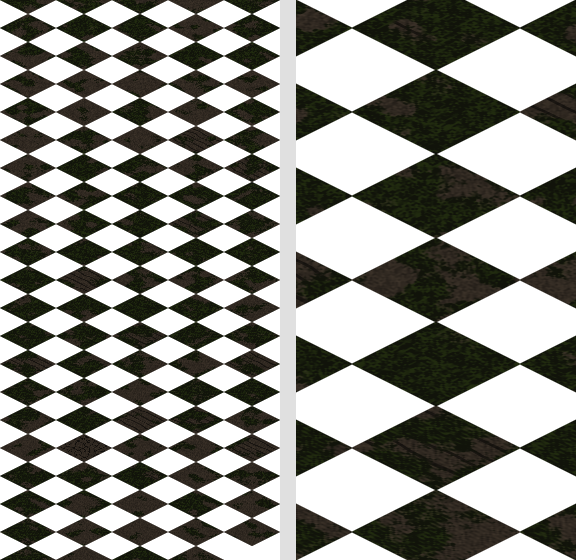
Left: the whole. Right: its middle third, enlarged.
Reproduce this pattern procedurally as a WebGL 1 fragment shader.

```glsl
precision highp float;
// Grid of isometric ground diamonds, brown soil with patchy grass, on white.

uniform vec2 u_resolution;

float hash(vec2 p) {
  return fract(sin(dot(p, vec2(127.1, 311.7))) * 43758.5453);
}

float noise(vec2 p) {
  vec2 i = floor(p), f = fract(p);
  f = f * f * (3.0 - 2.0 * f);
  return mix(mix(hash(i), hash(i + vec2(1.0, 0.0)), f.x),
             mix(hash(i + vec2(0.0, 1.0)), hash(i + 1.0), f.x), f.y);
}

// Gap between the two nearest cell points: small along cell borders.
float cellBorder(vec2 p) {
  float nearest = 8.0, second = 8.0;
  for (int y = -1; y <= 1; y++) {
    for (int x = -1; x <= 1; x++) {
      vec2 cell = floor(p) + vec2(float(x), float(y));
      vec2 point = cell + 0.15 + 0.7 * vec2(hash(cell), hash(cell + 41.3));
      float d = distance(p, point);
      second = min(second, max(nearest, d));
      nearest = min(nearest, d);
    }
  }
  return second - nearest;
}

vec3 groundColor(vec2 ground, vec2 tile) {
  vec2 p = ground + tile * vec2(3.17, 5.29);
  float grain = noise(p * 42.0);
  float clumps = noise(p * 17.0);

  // Soil with fine grain and flattened streaks
  float streaks = noise(vec2(p.x + p.y, (p.y - p.x) * 3.0) * 9.0);
  vec3 soil = vec3(0.19, 0.16, 0.13) * (0.68 + 0.4 * grain + 0.24 * streaks);

  // Wheel ruts on a few tiles
  float ruts = smoothstep(0.65, 0.95, sin(ground.y * 34.0 + 3.0 * noise(p * 4.0)));
  soil *= 1.0 - 0.5 * ruts * step(0.86, hash(tile + 7.7));

  // One dried-out tile with a web of cracks
  float dry = step(distance(tile, vec2(1.0, 16.0)), 0.5);
  soil *= 1.0 - 0.65 * dry * (1.0 - smoothstep(0.04, 0.16, cellBorder(p * 6.0)));

  // Grass: leafy specks over dark gaps, cover differs from tile to tile
  float leaf = smoothstep(0.3, 0.8, 0.6 * grain + 0.4 * clumps);
  vec3 grass = mix(vec3(0.065, 0.075, 0.04), vec3(0.13, 0.17, 0.06), leaf);
  float lushRows = 0.1 * exp(-pow((tile.y - 10.0) / 4.0, 2.0));
  float cover = mix(0.28, 0.7, hash(tile + 2.3)) + lushRows - 0.4 * dry;
  float patches = 0.68 * noise(p * 3.6) + 0.2 * clumps + 0.12 * grain;
  return mix(soil, grass, smoothstep(-0.07, 0.07, cover - patches));
}

void main() {
  // Five columns and twenty rows, counted from the top left
  vec2 uv = gl_FragCoord.xy / u_resolution;
  vec2 grid = vec2(uv.x, 1.0 - uv.y) * vec2(5.0, 20.0);
  vec2 tile = vec2(floor(grid.x), floor(grid.y + 0.5));
  vec2 p = grid - tile - vec2(0.5, 0.0);

  // Diamond with an edge smoothed over one pixel
  float inside = 0.506 - abs(p.x) - abs(p.y);
  float pixel = length(vec2(5.0, 20.0) / u_resolution);
  float mask = clamp(inside / pixel + 0.5, 0.0, 1.0);

  // The last place in the bottom row stays empty
  mask *= 1.0 - step(3.5, tile.x) * step(19.5, tile.y);

  vec2 ground = vec2(p.x + p.y, p.y - p.x);
  gl_FragColor = vec4(mix(vec3(1.0), groundColor(ground, tile), mask), 1.0);
}
```
